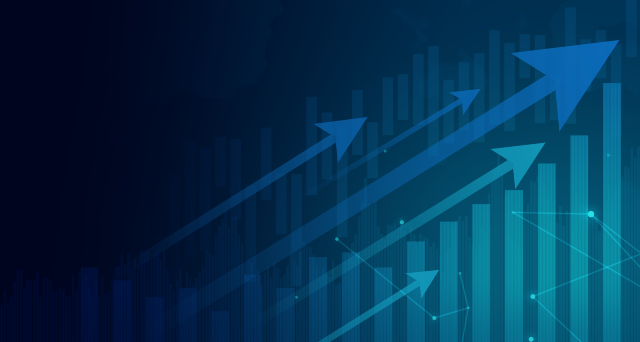
A WebGL 2 fragment shader for this background:

```glsl
#version 300 es
precision highp float;

uniform vec2 u_resolution;
out vec4 outColor;

const vec3 NAVY = vec3(0.0, 0.02, 0.12);
const vec3 DEEP_BLUE = vec3(0.0, 0.17, 0.30);
const vec3 TEAL = vec3(0.02, 0.41, 0.52);
const vec3 AQUA = vec3(0.05, 0.64, 0.70);
const vec3 AZURE = vec3(0.04, 0.39, 0.68);
const vec3 INDIGO = vec3(0.0, 0.12, 0.46);

// Heights of the main columns, left to right
const float COLUMNS[17] = float[17](0.218, 0.18, 0.131, 0.158, 0.09, 0.197,
    0.158, 0.248, 0.262, 0.218, 0.294, 0.352, 0.403, 0.444, 0.522, 0.604, 0.757);

// Network nodes (x, y, radius) and links (start, end)
const vec3 NODES[12] = vec3[12](vec3(1.728, 0.374, 0.0095), vec3(1.558, 0.133, 0.007),
    vec3(1.5, 0.379, 0.004), vec3(1.27, 0.07, 0.006), vec3(1.369, 0.1, 0.004),
    vec3(1.345, 0.201, 0.004), vec3(1.175, 0.35, 0.006), vec3(0.985, 0.301, 0.005),
    vec3(0.867, 0.131, 0.004), vec3(1.126, 0.558, 0.004), vec3(1.779, 0.546, 0.004),
    vec3(1.553, 0.008, 0.007));
const vec4 LINKS[10] = vec4[10](vec4(1.5, 0.379, 1.728, 0.374), vec4(1.5, 0.379, 1.88, 0.158),
    vec4(1.728, 0.374, 1.88, 0.255), vec4(1.728, 0.374, 1.88, 0.21),
    vec4(1.558, 0.133, 1.71, -0.01), vec4(1.558, 0.133, 1.88, 0.26),
    vec4(1.369, 0.1, 1.345, 0.201), vec4(1.27, 0.07, 1.369, 0.1),
    vec4(1.369, 0.1, 1.35, -0.01), vec4(0.985, 0.301, 1.27, 0.07));

float hash(vec2 p) {
    vec3 q = fract(p.xyx * vec3(0.1031, 0.1030, 0.0973));
    q += dot(q, q.yzx + 33.33);
    return fract((q.x + q.y) * q.z);
}

float noise(vec2 p) {
    vec2 i = floor(p), f = fract(p);
    f = f * f * (3.0 - 2.0 * f);
    return mix(mix(hash(i), hash(i + vec2(1, 0)), f.x),
               mix(hash(i + vec2(0, 1)), hash(i + vec2(1, 1)), f.x), f.y);
}

float fbm(vec2 p) {
    float sum = 0.0, amp = 0.5;
    for (int i = 0; i < 5; i++) {
        sum += amp * noise(p);
        p = p * 2.03 + 17.0;
        amp *= 0.5;
    }
    return sum;
}

float fill(float d, float px) { return smoothstep(0.6 * px, -0.6 * px, d); }

float box(vec2 p, vec2 lo, vec2 hi, float px) {
    vec2 d = abs(p - 0.5 * (lo + hi)) - 0.5 * (hi - lo);
    return fill(max(d.x, d.y), px);
}

float segment(vec2 p, vec2 a, vec2 b) {
    vec2 ab = b - a;
    return length(p - a - ab * clamp(dot(p - a, ab) / dot(ab, ab), 0.0, 1.0));
}

// Swept-back head on a shaft that fades towards its tail; size = (head length, head half width)
float arrow(vec2 p, vec2 tail, vec2 tip, vec2 size, float shaft, float px) {
    vec2 dir = normalize(tip - tail), q = p - tip;
    float back = -dot(q, dir), side = abs(q.x * dir.y - q.y * dir.x);
    float notch = 0.77 * size.x;
    float edge = (side * size.x - back * size.y) / length(size);
    float rear = back - mix(notch, size.x, side / size.y);
    float head = fill(max(edge, rear), px);
    float stem = fill(max(side - shaft, notch - back), px);
    float fade = clamp(1.0 - back / length(tip - tail), 0.0, 1.0);
    return max(head * (0.95 - 0.6 * back), stem * 0.9 * pow(fade, 1.2));
}

void main() {
    vec2 p = gl_FragCoord.xy / u_resolution.y;
    float px = 1.0 / u_resolution.y;

    // Backdrop with teal glow and faint land masses
    vec2 g = (p - vec2(1.62, 0.24)) / vec2(0.62, 0.48);
    float glow = exp(-dot(g, g));
    vec3 color = mix(NAVY, DEEP_BLUE, smoothstep(0.15, 1.45, p.x + 0.12 * (0.5 - p.y)));
    color = mix(color, TEAL, 0.72 * glow);
    float land = smoothstep(0.5, 0.53, fbm(p * 3.2 + 4.0)) * smoothstep(0.1, 0.4, p.y);
    color += vec3(0.0, 0.018, 0.025) * land * smoothstep(0.2, 0.9, p.x);

    // Thin volume lines
    float column = floor(p.x / 0.0095);
    float inLine = smoothstep(0.5, 0.3, abs(fract(p.x / 0.0095) - 0.5));
    float lineTop = (0.12 + 0.22 * p.x) * (0.45 + 0.75 * noise(vec2(column * 0.17, 3.0)))
                  + 0.08 * hash(vec2(column, 7.0));
    vec3 tint = mix(mix(INDIGO, AZURE, smoothstep(0.2, 1.3, p.x)), AQUA, glow);
    color = mix(color, tint, 0.15 * inLine * fill(p.y - lineTop, px));

    // Floating candles behind the columns
    float slot = floor(p.x / 0.0445);
    float left = slot * 0.0445 + 0.006;
    float top = 0.12 + 0.4 * left + 0.26 * hash(vec2(slot, 2.0));
    float low = top - 0.12 - 0.22 * hash(vec2(slot, 5.0));
    float candle = box(p, vec2(left, low), vec2(left + 0.031, top), px);
    color = mix(color, tint, 0.2 * candle * smoothstep(0.3, 1.0, p.x));

    // Rising columns with fine stripes
    int index = int(floor((p.x - 0.2354) / 0.0955));
    if (p.x > 0.2354 && index < 17) {
        float x0 = 0.2354 + float(index) * 0.0955;
        float bar = box(p, vec2(x0, -0.1), vec2(x0 + 0.052, COLUMNS[index]), px);
        float stripe = 0.85 + 0.15 * smoothstep(0.15, 0.35, abs(fract(p.x / 0.0104) - 0.5));
        float strength = mix(0.28, 0.78, smoothstep(0.7, 1.6, p.x));
        color = mix(color, tint, bar * stripe * strength * mix(0.65, 1.0, smoothstep(0.0, 0.2, p.y)));
    }

    // Arrows, far to near
    vec3 cyan = vec3(0.07, 0.60, 0.73);
    color = mix(color, AZURE, 0.85 * arrow(p, vec2(0.33, 0.19), vec2(1.075, 0.658), vec2(0.145, 0.067), 0.014, px));
    color = mix(color, AZURE * 1.08, 0.85 * arrow(p, vec2(0.87, 0.415), vec2(1.405, 0.74), vec2(0.083, 0.039), 0.008, px));
    color = mix(color, AZURE * 1.1, arrow(p, vec2(0.42, 0.02), vec2(1.811, 0.883), vec2(0.29, 0.135), 0.026, px));
    color = mix(color, cyan, arrow(p, vec2(0.72, 0.04), vec2(1.595, 0.583), vec2(0.147, 0.069), 0.015, px));
    color = mix(color, cyan, arrow(p, vec2(0.6, -0.217), vec2(1.284, 0.211), vec2(0.088, 0.043), 0.0095, px));

    // Network of links and glowing nodes
    for (int i = 0; i < 10; i++)
        color += vec3(0.03, 0.2, 0.2) * fill(segment(p, LINKS[i].xy, LINKS[i].zw) - 0.001, 2.0 * px);
    for (int i = 0; i < 12; i++) {
        float d = length(p - NODES[i].xy), r = NODES[i].z;
        float shine = smoothstep(0.003, 0.009, r);
        color = mix(color, vec3(0.15, 0.78, 0.8), fill(d - r, px) * mix(0.4, 0.95, shine));
        color += vec3(0.0, 0.12, 0.12) * shine * exp(-d * d / (6.0 * r * r));
    }
    outColor = vec4(color, 1.0);
}
```
